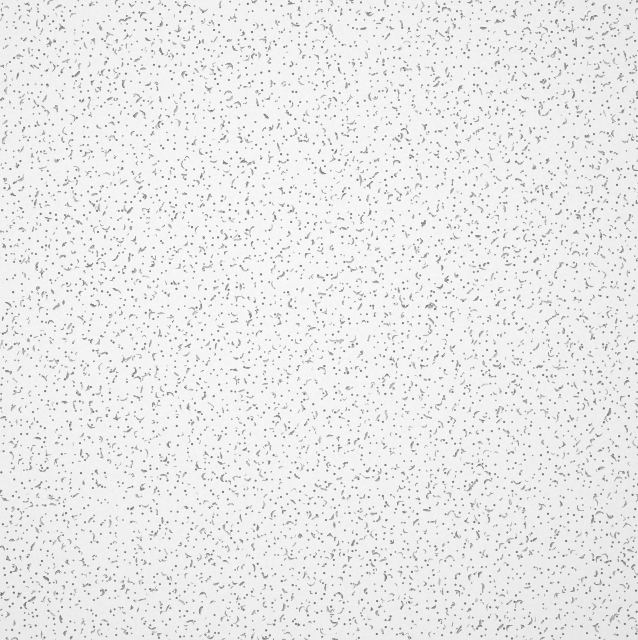
A Shadertoy shader for this texture:

```glsl
// Mineral fibre ceiling tile: a softly lit white board with needle holes and
// short curved fissures. Each kind of mark is scattered on a jittered cell grid;
// fissures are bent, ragged capsules that are darker along their upper rim.

const float PI = 3.14159265;

const vec3  BOARD_COLOR    = vec3(0.964, 0.964, 0.965);
const vec2  LIGHT_CENTER   = vec2(0.42, 0.60);
const float LIGHT_FALLOFF  = 0.095;
const float GRAIN_CELLS    = 420.0;
const float GRAIN_STRENGTH = 0.022;

const float HOLE_CELLS     = 74.0;
const float HOLE_SHARE     = 0.90;
const float HOLE_RADIUS    = 0.00150;
const float HOLE_DARKNESS  = 0.46;

const float FISSURE_CELLS  = 46.0;
const float FISSURE_SHARE  = 0.80;
const float FISSURE_LENGTH = 0.0056;   // half of the longest fissure
const float FISSURE_WIDTH  = 0.00165;  // half width
const float CHIP_CELLS     = 50.0;
const float CHIP_SHARE     = 0.50;
const float CHIP_LENGTH    = 0.0030;
const float CHIP_WIDTH     = 0.00100;
const float BODY_DARKNESS  = 0.28;
const float RIM_DARKNESS   = 0.47;
const float LEAN_ANGLE     = 1.15;     // favoured direction
const float LEAN_STRENGTH  = 0.18;
const float EDGE_SOFTNESS  = 0.0007;

vec4 hash4(vec2 cell) {
    vec4 p = fract(cell.xyxy * vec4(0.1031, 0.1030, 0.0973, 0.1099));
    p += dot(p, p.wzxy + 33.33);
    return fract((p.xxyz + p.yzzw) * p.zywx);
}

float valueNoise(vec2 p) {
    vec2 cell = floor(p);
    vec2 f = fract(p);
    f = f * f * (3.0 - 2.0 * f);
    float low  = mix(hash4(cell).x, hash4(cell + vec2(1.0, 0.0)).x, f.x);
    float high = mix(hash4(cell + vec2(0.0, 1.0)).x, hash4(cell + 1.0).x, f.x);
    return mix(low, high, f.y);
}

float coverage(float dist, float soft) {
    return 1.0 - smoothstep(-soft, soft, dist);
}

// Darkness of the small round needle holes
float holes(vec2 uv, float soft) {
    vec2 home = floor(uv * HOLE_CELLS);
    float dark = 0.0;
    for (int y = -1; y <= 1; y++)
    for (int x = -1; x <= 1; x++) {
        vec2 cell = home + vec2(x, y);
        vec4 rnd = hash4(cell + 211.0);
        vec2 center = (cell + 0.5 + 0.78 * (rnd.xy - 0.5)) / HOLE_CELLS;
        float radius = HOLE_RADIUS * mix(0.8, 1.15, rnd.z);
        float strength = HOLE_DARKNESS * mix(0.75, 1.1, rnd.z);
        float mark = coverage(length(uv - center) - radius, soft);
        dark = max(dark, step(rnd.w, HOLE_SHARE) * strength * mark);
    }
    return dark;
}

// Darkness of bent grooves; ragged (-1 to 1) roughens the outline
float fissures(vec2 uv, float cells, float share, vec2 size, float seed,
               float ragged, float soft) {
    vec2 home = floor(uv * cells);
    float dark = 0.0;
    for (int y = -1; y <= 1; y++)
    for (int x = -1; x <= 1; x++) {
        vec2 cell = home + vec2(x, y);
        vec4 place = hash4(cell + seed);
        vec4 form = hash4(cell + seed + 97.0);
        vec2 offset = uv - (cell + place.xy) / cells;

        float angle = PI * form.x;
        angle -= LEAN_STRENGTH * sin(2.0 * (angle - LEAN_ANGLE));
        vec2 along = vec2(cos(angle), sin(angle));
        vec2 p = vec2(dot(offset, along), dot(offset, vec2(-along.y, along.x)));

        float halfLength = size.x * mix(0.35, 1.0, form.y);
        float t = p.x / halfLength;
        p.y -= 1.3 * (form.z - 0.5) * halfLength * (min(t * t, 2.0) - 0.4);
        float halfWidth = size.y * mix(0.65, 1.15, form.w);
        halfWidth *= 1.0 - 0.35 * min(t * t, 1.0) + 0.45 * ragged;
        float dist = length(vec2(max(abs(p.x) - halfLength, 0.0), p.y)) - halfWidth;

        float rim = smoothstep(-size.y, size.y, p.y * sign(along.x + 0.001));
        float strength = mix(BODY_DARKNESS, RIM_DARKNESS, rim);
        strength *= mix(0.55, 1.0, place.z) * (1.0 + 0.25 * ragged);
        dark = max(dark, step(place.w, share) * strength * coverage(dist, soft));
    }
    return dark;
}

void mainImage(out vec4 fragColor, in vec2 fragCoord) {
    vec2 uv = fragCoord / iResolution.y;
    float soft = max(EDGE_SOFTNESS, 0.6 / iResolution.y);

    // Lit board with fine grain
    vec2 away = uv - LIGHT_CENTER;
    float grain = valueNoise(uv * GRAIN_CELLS) - 0.5;
    vec3 color = BOARD_COLOR - LIGHT_FALLOFF * dot(away, away) + GRAIN_STRENGTH * grain;

    // Fissures gather in loose groups
    float ragged = 2.0 * valueNoise(uv * 330.0 + 57.0) - 1.0;
    float grouping = mix(0.75, 1.25, valueNoise(uv * 14.0 + 31.0));
    float dark = fissures(uv, FISSURE_CELLS, FISSURE_SHARE * grouping,
                          vec2(FISSURE_LENGTH, FISSURE_WIDTH), 17.0, ragged, soft);
    dark = max(dark, fissures(uv, CHIP_CELLS, CHIP_SHARE * grouping,
                              vec2(CHIP_LENGTH, CHIP_WIDTH), 401.0, ragged, soft));
    dark = max(dark, holes(uv, soft));

    fragColor = vec4(color * (1.0 - dark), 1.0);
}
```
